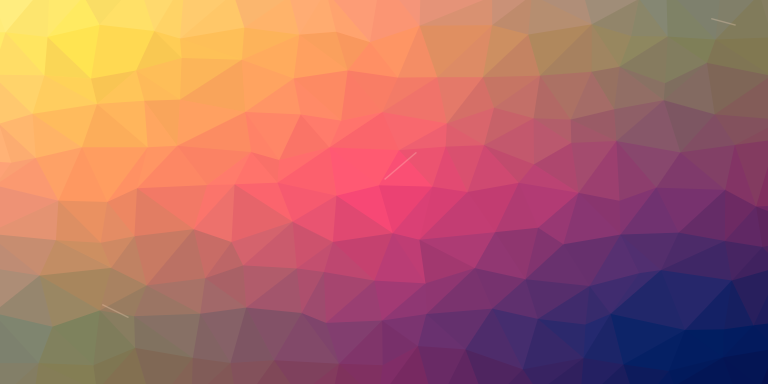
Reproduce this background procedurally as a Shadertoy shader.

```glsl
// Low-poly triangle mesh, shaded from yellow through pink to navy.

#define CELL vec2(0.125, 0.107)   // mean vertex spacing, in canvas heights
#define ORIGIN vec2(0.0, 0.068)   // position of vertex (0, 0)
#define JITTER 0.33               // vertex displacement, in cells
#define FACET_VARIATION 0.025     // brightness spread between facets
#define GLINT_STRENGTH 0.3        // opacity of the light seams

const vec3 CREAM  = vec3(1.00, 0.91, 0.49);
const vec3 YELLOW = vec3(1.00, 0.89, 0.31);
const vec3 PINK   = vec3(1.00, 0.27, 0.46);
const vec3 NAVY   = vec3(0.00, 0.14, 0.42);
const vec3 DARK   = vec3(0.02, 0.06, 0.30);

float hash(vec2 p) {
    return fract(sin(dot(p, vec2(127.1, 311.7))) * 43758.5);
}

// Displaced grid vertex
vec2 vertex(vec2 id) {
    vec2 offset = vec2(hash(id), hash(id + 57.3)) * 2.0 - 1.0;
    return ORIGIN + (id + JITTER * offset) * CELL;
}

// Colour ramp shared by both axes
vec3 ramp(float t) {
    vec3 c = mix(CREAM, YELLOW, smoothstep(0.0, 0.12, t));
    c = mix(c, PINK, clamp((t - 0.12) / 0.38, 0.0, 1.0));
    c = mix(c, NAVY, clamp((t - 0.50) / 0.37, 0.0, 1.0));
    return mix(c, DARK, clamp((t - 0.87) / 0.13, 0.0, 1.0));
}

// Average of the horizontal and the vertical ramp
vec3 gradient(vec2 p, float aspect) {
    return 0.5 * (ramp(p.x / aspect) + ramp(1.0 - p.y));
}

// Signed distance to the line ab, positive on its left
float edgeDistance(vec2 p, vec2 a, vec2 b) {
    vec2 e = b - a, q = p - a;
    return (e.x * q.y - e.y * q.x) / length(e);
}

float segmentDistance(vec2 p, vec2 a, vec2 b) {
    vec2 e = b - a, q = p - a;
    return length(q - e * clamp(dot(q, e) / dot(e, e), 0.0, 1.0));
}

// Flat facet colour in rgb, premultiplied by its coverage in alpha
vec4 facet(vec2 p, vec2 a, vec2 b, vec2 c, float pixel, float aspect) {
    float inside = min(edgeDistance(p, a, b),
                   min(edgeDistance(p, b, c), edgeDistance(p, c, a)));
    float coverage = clamp(inside / pixel + 0.5, 0.0, 1.0);
    vec2 centre = (a + b + c) / 3.0;
    float shade = 1.0 + FACET_VARIATION * (hash(centre) * 2.0 - 1.0);
    return vec4(gradient(centre, aspect) * shade, 1.0) * coverage;
}

void mainImage(out vec4 fragColor, in vec2 fragCoord) {
    float pixel = 1.0 / iResolution.y;
    float aspect = iResolution.x * pixel;
    vec2 p = fragCoord * pixel;
    vec2 home = floor((p - ORIGIN) / CELL);

    // Blend the facets of the nearby cells by coverage
    vec4 sum = vec4(0.0);
    for (int j = -1; j <= 1; j++) {
        for (int i = -1; i <= 1; i++) {
            vec2 id = home + vec2(i, j);
            vec2 a = vertex(id);
            vec2 b = vertex(id + vec2(1, 0));
            vec2 c = vertex(id + vec2(1, 1));
            vec2 d = vertex(id + vec2(0, 1));
            // Split each quad along its shorter diagonal
            if (distance(a, c) < distance(b, d)) {
                sum += facet(p, a, b, c, pixel, aspect);
                sum += facet(p, a, c, d, pixel, aspect);
            } else {
                sum += facet(p, a, b, d, pixel, aspect);
                sum += facet(p, b, c, d, pixel, aspect);
            }
        }
    }
    vec3 color = sum.rgb / max(sum.a, 0.001);

    // Thin light seams
    float seam = segmentDistance(p, vec2(1.003, 0.534), vec2(1.083, 0.602));
    seam = min(seam, segmentDistance(p, vec2(0.268, 0.206), vec2(0.333, 0.174)));
    seam = min(seam, segmentDistance(p, vec2(1.854, 0.951), vec2(1.914, 0.935)));
    float glint = 1.0 - smoothstep(0.0, 0.001 + pixel, seam);
    color = mix(color, vec3(1.0, 0.85, 0.75), GLINT_STRENGTH * glint);

    fragColor = vec4(clamp(color, 0.0, 1.0), 1.0);
}
```
